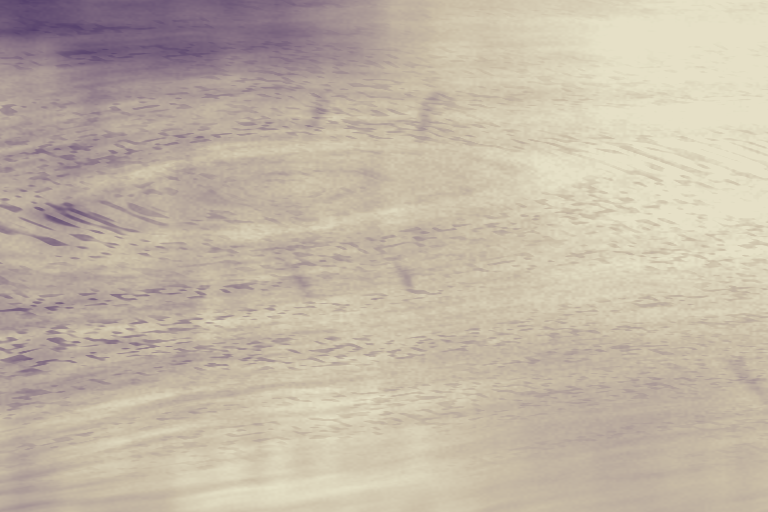
Reproduce this texture procedurally as a Shadertoy shader.

```glsl
#define SHADOW vec3(0.30, 0.22, 0.40)
#define VIOLET vec3(0.53, 0.45, 0.52)
#define TAN    vec3(0.79, 0.74, 0.65)
#define CREAM  vec3(0.90, 0.88, 0.78)
#define BASE_TONE 0.785
#define EYE_CENTRE vec2(0.57, 0.625)
#define EYE_TILT 0.09
#define STREAK_LEFT 0.20
#define STREAK_RIGHT 0.075
#define PORE_DEPTH 0.15

float hash(vec2 p) {
    vec3 a = fract(vec3(p.xyx) * 0.1031);
    a += dot(a, a.yzx + 33.33);
    return fract((a.x + a.y) * a.z);
}

float noise(vec2 p) {
    vec2 cell = floor(p), f = fract(p);
    f = f * f * (3.0 - 2.0 * f);
    float low = mix(hash(cell), hash(cell + vec2(1, 0)), f.x);
    float high = mix(hash(cell + vec2(0, 1)), hash(cell + vec2(1, 1)), f.x);
    return mix(low, high, f.y);
}

float blob(vec2 p, vec2 centre, vec2 radius) {
    vec2 d = (p - centre) / radius;
    return exp(-dot(d, d));
}

// x runs along the fibres, y counts the growth layers around the eye
vec2 grainSpace(vec2 p) {
    p.y -= 0.16 * (p.x - 0.6) * (1.0 - smoothstep(0.1, 0.6, p.y));
    p.y += 0.030 * (noise(p * vec2(2.5, 5.0)) - 0.5);
    p.y += 0.008 * (noise(p * vec2(11.0, 16.0)) - 0.5);
    vec2 d = p - EYE_CENTRE;
    d.y -= EYE_TILT * d.x * exp(-12.0 * d.y * d.y);
    float along = d.x * d.x;
    float layer = sqrt(d.y * d.y + 0.038 * along / (1.0 + 3.2 * along));
    return vec2(p.x + 2.0 * d.y, layer);
}

// Broad light and stain over the board
float lighting(vec2 p) {
    float ragged = p.y + 0.10 * (noise(p * vec2(4.0, 9.0)) - 0.5);
    float tone = BASE_TONE;
    tone += 0.12 * smoothstep(0.8, 1.35, p.x) * smoothstep(0.2, 0.65, p.y);
    tone -= 0.27 * smoothstep(0.78, 0.96, ragged) * (1.0 - smoothstep(0.5, 0.9, p.x));
    tone -= 0.10 * (1.0 - smoothstep(0.0, 0.75, p.x)) * smoothstep(0.1, 0.4, p.y);
    tone += 0.075 * blob(p, vec2(0.65, 0.08), vec2(0.38, 0.22));
    tone -= 0.065 * blob(p, vec2(1.15, 0.14), vec2(0.26, 0.20));
    tone -= 0.08 * blob(p, vec2(0.0, 0.03), vec2(0.20, 0.12));
    tone -= 0.10 * blob(p, vec2(0.11, 0.585), vec2(0.07, 0.025));
    return tone;
}

// Short slanted bruises across the fibres
float bruises(vec2 p) {
    float sum = 0.0;
    for (int i = 0; i < 4; i++) {
        float column = mod(float(i), 2.0), row = floor(float(i) / 2.0);
        vec2 centre = vec2(0.57 + 0.22 * column + 0.05 * row, 0.46 + 0.32 * row);
        vec2 d = p - centre;
        d.x += mix(0.5, -0.4, row) * d.y;
        d.x += 0.03 * (noise(p * 28.0) - 0.5);
        sum += blob(d, vec2(0.0), vec2(0.014, 0.042));
    }
    return sum * (0.35 + 0.9 * noise(p * vec2(45.0, 70.0)));
}

vec3 woodColor(float tone) {
    vec3 c = mix(SHADOW, VIOLET, clamp((tone - 0.30) / 0.23, 0.0, 1.0));
    c = mix(c, TAN, clamp((tone - 0.53) / 0.26, 0.0, 1.0));
    return mix(c, CREAM, clamp((tone - 0.79) / 0.11, 0.0, 1.0));
}

void mainImage(out vec4 fragColor, in vec2 fragCoord) {
    vec2 p = fragCoord / iResolution.y;
    vec2 g = grainSpace(p);
    float focus = smoothstep(0.0, 0.35, p.y) * (1.0 - 0.75 * smoothstep(0.65, 0.95, p.y));
    float toRight = smoothstep(0.1, 1.15, p.x);
    float outsideEye = 0.35 + 0.65 * smoothstep(0.045, 0.068, g.y);

    // Long streaks, from wide bands to thin fibres
    float bands = noise(g * vec2(2.0, 28.0));
    float streaks = 0.50 * (bands - 0.5);
    streaks += 0.45 * (noise(g * vec2(5.0, 72.0) + 17.0) - 0.5);
    streaks += 0.40 * (noise(g * vec2(13.0, 150.0) + 41.0) - 0.5) * (0.4 + 0.6 * focus);
    float tone = lighting(p);
    tone += mix(STREAK_LEFT, STREAK_RIGHT, toRight) * streaks * outsideEye;

    // Fine pores gathered in the darker bands
    float pores = smoothstep(0.52, 0.85, noise(g * vec2(65.0, 230.0) + 73.0));
    float gathered = 1.0 - smoothstep(0.25, 0.75, noise(g * vec2(3.0, 42.0) + 9.0));
    float poreDepth = PORE_DEPTH * mix(1.0, 0.4, toRight) * focus * outsideEye;
    tone -= poreDepth * (pores * (0.25 + gathered) - 0.12);

    // Rings at the edge and heart of the eye
    float ring = exp(-pow((g.y - 0.066) / 0.005, 2.0));
    ring += 0.7 * exp(-pow((g.y - 0.030) / 0.006, 2.0));
    tone -= 0.07 * ring * (0.3 + noise(g * vec2(40.0, 160.0))) * (1.0 - 0.7 * toRight);

    // Cross-grain curl, bruises and surface tooth
    tone += mix(0.07, 0.025, toRight) * (noise(p * vec2(22.0, 9.0) + 5.0) - 0.5);
    tone -= 0.11 * bruises(p);
    tone -= 0.08 * blob(p + vec2(0.0, 0.9 * (p.x - 1.46)), vec2(1.46, 0.26), vec2(0.05, 0.018));
    tone += 0.045 * (0.3 + 0.7 * focus) * (noise(p * vec2(150.0, 230.0)) - 0.5);

    fragColor = vec4(woodColor(tone), 1.0);
}
```
